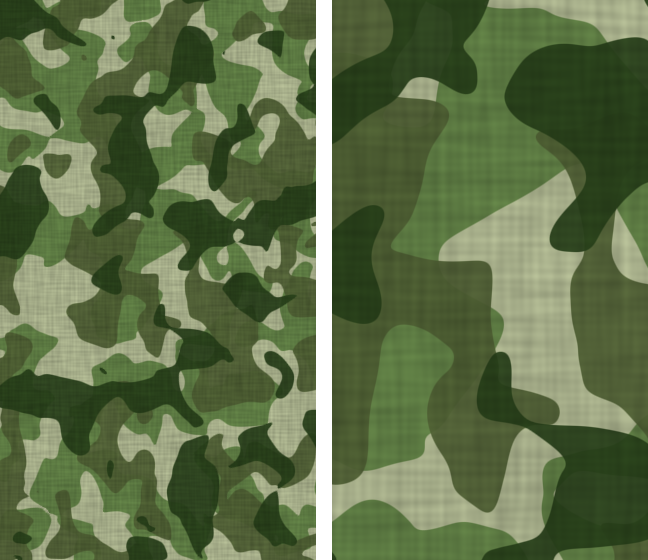
Left: the whole. Right: its middle third, enlarged.
Reproduce this pattern procedurally as a Shadertoy shader.

```glsl
const vec3 SAND  = vec3(0.64, 0.67, 0.53);
const vec3 LEAF  = vec3(0.355, 0.47, 0.255);
const vec3 OLIVE = vec3(0.285, 0.344, 0.185);
const vec3 PINE  = vec3(0.14, 0.23, 0.09);

float hash(vec2 p) {
    vec3 q = fract(p.xyx * 0.1031);
    q += dot(q, q.yzx + 33.33);
    return fract((q.x + q.y) * q.z);
}

// Dot product of a random unit gradient with the offset from its corner
float corner(vec2 cell, vec2 offset) {
    float angle = 6.2832 * hash(cell);
    return dot(vec2(cos(angle), sin(angle)), offset);
}

float gradientNoise(vec2 p) {
    vec2 i = floor(p), f = fract(p);
    vec2 u = f * f * f * (f * (f * 6.0 - 15.0) + 10.0);
    vec2 e = vec2(1.0, 0.0);
    float low  = mix(corner(i, f), corner(i + e.xy, f - e.xy), u.x);
    float high = mix(corner(i + e.yx, f - e.yx), corner(i + e.xx, f - e.xx), u.x);
    return mix(low, high, u.y);
}

// Smooth, slightly warped field whose level sets form the blobs
float blobField(vec2 p, float scale, vec2 seed) {
    vec2 q = p * scale + seed;
    q += 0.45 * vec2(gradientNoise(q * 1.3 + 17.0), gradientNoise(q * 1.3 + 41.0));
    vec2 turned = mat2(0.8, 0.6, -0.6, 0.8) * q;
    return gradientNoise(q) + 0.42 * gradientNoise(turned * 2.1 + 73.0);
}

// Antialiased coverage of the region above a threshold
float coverage(float field, float threshold) {
    float width = max(fwidth(field) * 0.75, 1e-4);
    return smoothstep(-width, width, field - threshold);
}

vec3 printInk(vec3 cloth, vec3 ink, float mask, float opacity) {
    return mix(cloth, ink, mask * opacity);
}

// Crossed fine threads with uneven lengths
float weave(vec2 p, float threads) {
    float across = gradientNoise(p * vec2(threads * 0.09, threads) + 11.0);
    float along  = gradientNoise(p * vec2(threads, threads * 0.09) + 57.0);
    float slubs  = gradientNoise(p * vec2(9.0, threads * 0.4) + 5.0)
                 + gradientNoise(p * vec2(threads * 0.4, 9.0) + 29.0);
    return across + along + 0.5 * slubs;
}

void mainImage(out vec4 fragColor, in vec2 fragCoord) {
    vec2 p = fragCoord / iResolution.y;

    // Overlapping, slightly translucent inks
    float leaf  = coverage(blobField(p, 10.0, vec2(103.3, 27.7)), 0.025);
    float olive = coverage(blobField(p, 9.5, vec2(211.6, 158.2)), 0.065);
    float pine  = coverage(blobField(p, 9.0, vec2(58.4, 305.9)), 0.155);
    vec3 color = printInk(SAND, LEAF, leaf, 1.0);
    color = printInk(color, OLIVE, olive, 0.93);
    color = printInk(color, PINE, pine, 0.92);

    // Cloth texture and faint wear
    color *= 1.0 + 0.11 * weave(p, 230.0);
    color *= 1.0 + 0.04 * gradientNoise(p * 14.0 + 83.0);

    fragColor = vec4(clamp(color, 0.0, 1.0), 1.0);
}
```
